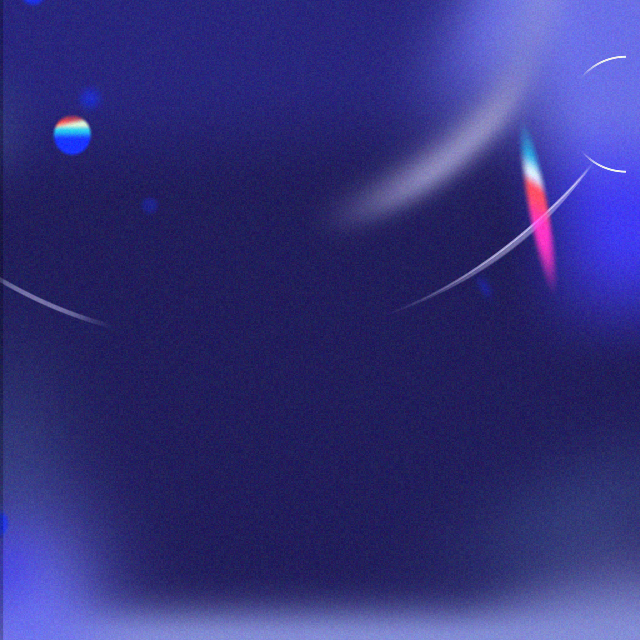
Give the GLSL for this background, as a three.js fragment shader.

```glsl
// Dark indigo backdrop with soft lens light, concentric arcs, a prism flare and fine grain.
varying vec2 vUv;

const vec3 NIGHT = vec3(0.130, 0.115, 0.355);
const vec3 DUSK = vec3(0.160, 0.150, 0.490);
const vec3 ELECTRIC = vec3(0.260, 0.235, 0.980);
const vec3 PERIWINKLE = vec3(0.430, 0.450, 0.930);
const vec3 MIST = vec3(0.550, 0.590, 0.880);
const vec3 SILVER = vec3(0.610, 0.600, 0.790);
const vec3 TEAL = vec3(0.210, 0.250, 0.500);
const vec3 BOKEH_BLUE = vec3(0.100, 0.200, 1.000);
const vec3 CYAN = vec3(0.150, 0.800, 0.950);
const vec3 PINK = vec3(1.000, 0.200, 0.680);
const vec3 CORAL = vec3(1.000, 0.300, 0.300);

const vec2 ARC_CENTER = vec2(0.3607, 1.177);
const float ARC_RADIUS = 0.712;
const float BAND_RADIUS = 0.546;
const vec2 RING_CENTER = vec2(0.978, 0.8216);
const float RING_RADIUS = 0.0898;
const vec2 PRISM_CENTER = vec2(0.841, 0.676);
const vec2 BOKEH_CENTER = vec2(0.113, 0.789);
const float GRAIN_CELLS = 512.0;
const float GRAIN_AMOUNT = 0.075;

float hash(vec2 p) {
  vec3 q = fract(vec3(p.xyx) * 0.1031);
  q += dot(q, q.yzx + 33.33);
  return fract((q.x + q.y) * q.z);
}

vec2 rotate(vec2 p, float a) {
  float c = cos(a), s = sin(a);
  return vec2(c * p.x + s * p.y, c * p.y - s * p.x);
}

// Gaussian ellipse, turned by angle
float glow(vec2 p, vec2 center, vec2 size, float angle) {
  vec2 q = rotate(p - center, angle) / size;
  return exp(-dot(q, q));
}

float disc(vec2 p, vec2 center, float radius, float blur) {
  return 1.0 - smoothstep(radius - blur, radius + blur, length(p - center));
}

float line(float d, float width) {
  return 1.0 - smoothstep(0.4 * width, width, abs(d));
}

// Rises over a..b and falls over c..d
float window(float x, float a, float b, float c, float d) {
  return smoothstep(a, b, x) * (1.0 - smoothstep(c, d, x));
}

vec3 ambientLight(vec2 p) {
  vec3 col = mix(NIGHT, DUSK, smoothstep(0.68, 0.88, p.y + 0.05 * (0.3 - p.x)));
  // Electric wash on the right, paler toward the top
  float side = smoothstep(0.78, 0.98, p.x + 0.25 * max(p.y - 0.62, 0.0));
  vec3 wash = mix(ELECTRIC, PERIWINKLE, smoothstep(0.66, 0.84, p.y));
  col = mix(col, wash, side * smoothstep(0.41, 0.64, p.y) * 0.95);
  // Light falling from the top
  col = mix(col, PERIWINKLE, 0.75 * glow(p, vec2(0.775, 0.96), vec2(0.085, 0.16), -0.45));
  col = mix(col, MIST, 0.40 * glow(p, vec2(0.83, 0.98), vec2(0.055, 0.14), -0.30));
  // Dim teal reflections
  col = mix(col, TEAL, 0.75 * glow(p, vec2(0.90, 0.19), vec2(0.20, 0.09), 0.45));
  col = mix(col, TEAL, 0.60 * glow(p, vec2(0.0, 0.80), vec2(0.04, 0.07), 0.0));
  col = mix(col, TEAL, 0.70 * glow(p, vec2(0.01, 0.28), vec2(0.10, 0.17), 0.0));
  // Light pooled along the bottom
  float rise = 0.052 + 0.065 * smoothstep(0.70, 1.0, p.x);
  col = mix(col, MIST, 0.92 * exp(-pow(p.y / rise, 2.0)));
  col = mix(col, PERIWINKLE, 0.95 * glow(p, vec2(0.05, 0.03), vec2(0.125, 0.17), 0.0));
  return mix(col, ELECTRIC, 0.50 * glow(p, vec2(0.01, 0.11), vec2(0.06, 0.07), 0.0));
}

vec3 addArcs(vec3 col, vec2 p) {
  vec2 d = p - ARC_CENTER;
  float radius = length(d);
  float angle = atan(d.x, -d.y);
  // Broad silver band
  float across = radius - BAND_RADIUS + 0.02 * smoothstep(0.85, 1.25, angle);
  float spread = across > 0.0 ? 0.026 : 0.036;
  float band = exp(-pow(across / spread, 2.0));
  float reach = smoothstep(0.20, 0.65, angle) * mix(1.0, 0.25, smoothstep(0.80, 1.10, angle));
  col = mix(col, SILVER, 0.85 * band * reach);
  // Fine double arc on the right, single arc on the left
  float e = radius - ARC_RADIUS;
  float right = window(angle, 0.32, 0.68, 0.86, 0.93);
  float width = 0.002 + 0.005 * window(angle, 0.35, 0.68, 0.72, 0.92);
  float strands = line(e, width) * 0.5 + line(e + 0.55 * width, 0.0025) * 0.4;
  col = mix(col, vec3(0.82, 0.80, 0.98), strands * right);
  float left = window(angle, -0.62, -0.46, -0.40, -0.25);
  col = mix(col, SILVER, 0.70 * line(e, 0.005) * left);
  // Partial ring clipped at its centre line
  vec2 r = p - RING_CENTER;
  float tips = smoothstep(0.60, 0.97, abs(r.y) / RING_RADIUS) * step(r.x, 0.0);
  return mix(col, vec3(0.95), line(length(r) - RING_RADIUS, 0.0022) * tips);
}

vec3 addPrism(vec3 col, vec2 p) {
  vec2 q = rotate(p - PRISM_CENTER, 0.178);
  float shape = 1.0 - smoothstep(0.35, 1.0, length(q / vec2(0.021, 0.148)));
  float hue = q.y + 0.9 * q.x;
  vec3 tint = mix(PINK, CORAL, smoothstep(-0.04, 0.025, hue));
  tint = mix(tint, vec3(0.85, 0.92, 0.95), smoothstep(0.025, 0.055, hue));
  tint = mix(tint, CYAN, smoothstep(0.055, 0.09, hue));
  return mix(col, min(tint + 0.35 * col * col, 1.0), shape);
}

vec3 addBokeh(vec3 col, vec2 p) {
  vec2 q = p - BOKEH_CENTER;
  vec3 tint = mix(BOKEH_BLUE, CYAN, smoothstep(-0.008, 0.008, q.y));
  tint = mix(tint, vec3(0.85, 0.95, 0.85), smoothstep(0.006, 0.016, q.y));
  tint = mix(tint, CORAL, smoothstep(0.014, 0.027, q.y - 0.25 * q.x));
  float body = 1.0 - smoothstep(0.86, 1.12, length(q / vec2(0.029, 0.031)));
  col = mix(col, tint, body * (1.0 - 0.7 * smoothstep(0.017, 0.034, q.y)));
  // Faint companions
  float faint = 0.55 * disc(p, vec2(0.141, 0.846), 0.014, 0.012);
  faint += 0.28 * disc(p, vec2(0.234, 0.679), 0.012, 0.006);
  faint += 0.35 * glow(p, vec2(0.757, 0.551), vec2(0.008, 0.016), 0.5);
  faint += 0.80 * disc(p, vec2(0.052, 1.012), 0.019, 0.006);
  faint += 0.75 * disc(p, vec2(-0.010, 0.182), 0.022, 0.006);
  return mix(col, BOKEH_BLUE, faint);
}

void main() {
  vec2 p = vUv;
  vec3 col = addArcs(ambientLight(p), p);
  col = addBokeh(addPrism(col, p), p);
  // Dim strip on the left edge
  col *= 1.0 - 0.25 * (1.0 - smoothstep(0.004, 0.006, p.x));
  // Coloured film grain
  vec2 cell = floor(p * GRAIN_CELLS);
  vec3 grain = vec3(hash(cell), hash(cell + 71.0), hash(cell + 157.0)) - 0.5;
  gl_FragColor = vec4(clamp(col + GRAIN_AMOUNT * grain, 0.0, 1.0), 1.0);
}
```
